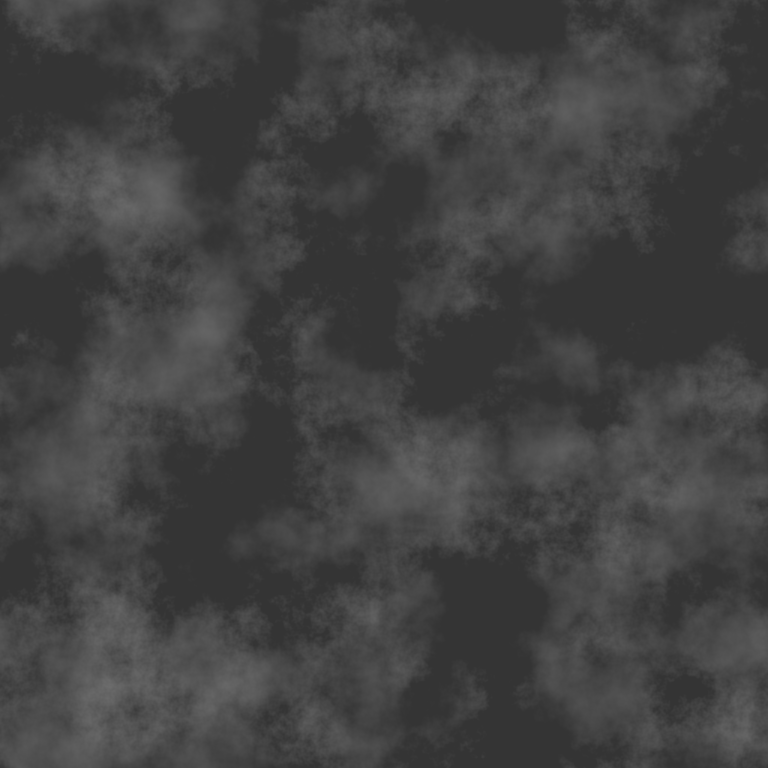
Reproduce this texture procedurally as a Shadertoy shader.

```glsl
// Tiling dark grey smoke: mottled cloud wisps over a flat charcoal ground.

// Random unit gradient for a lattice cell; the seed separates the layers.
vec2 cellGradient(ivec2 cell, int seed) {
    uint h = uint(cell.x) * 1597334677u ^ uint(cell.y) * 3812015801u ^ uint(seed) * 2654435769u;
    h = (h ^ (h >> 16)) * 2146121005u;
    h = (h ^ (h >> 15)) * 2221713035u;
    h ^= h >> 16;
    float angle = float(h & 65535u) / 65536.0 * 6.28318;
    return vec2(cos(angle), sin(angle));
}

float cornerValue(ivec2 cell, ivec2 corner, vec2 local, int period, int seed) {
    ivec2 wrapped = (cell + corner) % period;
    return dot(cellGradient(wrapped, seed), local - vec2(corner));
}

// Gradient noise that repeats after a whole number of cells.
float wrappedNoise(vec2 uv, int period, int seed) {
    vec2 shift = fract(float(seed) * vec2(0.618, 0.367));
    vec2 p = fract(uv) * float(period) + shift;
    ivec2 cell = ivec2(floor(p));
    vec2 f = fract(p);
    vec2 w = f * f * f * (f * (f * 6.0 - 15.0) + 10.0);
    float low = mix(cornerValue(cell, ivec2(0, 0), f, period, seed),
                    cornerValue(cell, ivec2(1, 0), f, period, seed), w.x);
    float high = mix(cornerValue(cell, ivec2(0, 1), f, period, seed),
                     cornerValue(cell, ivec2(1, 1), f, period, seed), w.x);
    return mix(low, high, w.y);
}

// Broad banks plus finer octaves; the gain sets how rough the detail is.
float clouds(vec2 uv, float gain) {
    float sum = 0.74 * wrappedNoise(uv, 4, 3);
    float amplitude = 0.68;
    int period = 8;
    for (int octave = 1; octave < 7; octave++) {
        sum += amplitude * wrappedNoise(uv, period, octave + 3);
        amplitude *= gain;
        period *= 2;
    }
    return sum;
}

void mainImage(out vec4 fragColor, in vec2 fragCoord) {
    vec2 uv = fragCoord / iResolution.xy;

    // Some areas are mottled, others stay soft and hazy
    float roughness = smoothstep(-0.35, 0.3, wrappedNoise(uv, 9, 21));
    float density = 0.05 + 0.25 * clouds(uv, mix(0.55, 0.72, roughness));

    // Soft floor keeps the gaps flat; the bright cores are held back
    float smoke = 0.5 * (density + sqrt(density * density + 0.00006));
    smoke /= 1.0 + 1.2 * smoke;
    fragColor = vec4(vec3(0.203 + smoke), 1.0);
}
```
